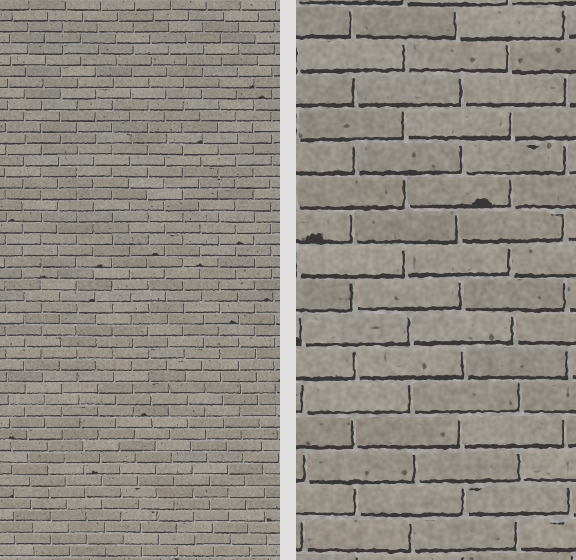
Left: the whole. Right: its middle third, enlarged.
Give the GLSL for this texture, as a Shadertoy shader.

```glsl
float hash(vec2 p)
{
    vec3 q = fract(p.xyx * vec3(0.1031, 0.1030, 0.0973));
    q += dot(q, q.yzx + 33.33);
    return fract((q.x + q.y) * q.z);
}

vec2 gradientAt(vec2 cell)
{
    float angle = 6.2832 * hash(cell);
    return vec2(cos(angle), sin(angle));
}

// Gradient noise, roughly -0.6 to 0.6
float gradientNoise(vec2 p)
{
    vec2 i = floor(p), f = p - i;
    vec2 w = f * f * f * (f * (f * 6.0 - 15.0) + 10.0);
    vec2 e = vec2(0.0, 1.0);
    float low = mix(dot(gradientAt(i), f),
                    dot(gradientAt(i + e.yx), f - e.yx), w.x);
    float high = mix(dot(gradientAt(i + e.xy), f - e.xy),
                     dot(gradientAt(i + e.yy), f - e.yy), w.x);
    return mix(low, high, w.y);
}

float boxDistance(vec2 p, vec2 halfSize, float radius)
{
    vec2 d = abs(p) - halfSize + radius;
    return length(max(d, 0.0)) + min(max(d.x, d.y), 0.0) - radius;
}

void mainImage(out vec4 fragColor, in vec2 fragCoord)
{
    vec2 uv = fragCoord / iResolution.xy;
    float down = 1.0 - uv.y;
    float edge = 32.0 / iResolution.y;
    vec2 canvas = vec2(uv.x * 0.5, down);

    // Courses grow slightly taller toward the bottom
    float course = down * (50.9 - 1.7 * down);
    course += 0.07 * gradientNoise(vec2(uv.x * 4.0, down * 9.0));
    float row = floor(course);
    float t = row / 49.0;

    // Running bond with a slow drift and uneven laying
    float phase = 0.87 - 0.89 * t + 1.02 * t * t + 0.5 * mod(row, 2.0);
    phase += 0.07 * (hash(vec2(row + 7.0, 3.0)) - 0.5);
    float across = uv.x * mix(7.97, 7.78, t) - phase;
    across += 0.05 * gradientNoise(vec2(uv.x * 5.0, row * 1.37));
    vec2 id = vec2(floor(across), row) + 20.0;
    vec2 local = vec2(fract(across) * 3.1, course - row);

    // Brick outline: each sits at the top left of its cell
    vec2 size = vec2(2.97, mix(0.85, 0.81, down));
    size.y += 0.05 * (hash(id + 61.0) - 0.5);
    float ragged = 0.05 * gradientNoise(canvas * 190.0)
                 + 0.03 * gradientNoise(canvas * 420.0);
    vec2 centered = local - 0.5 * size;
    float brickDist = boxDistance(centered, 0.5 * size, 0.06) + ragged;

    // Broken corners on a few bricks
    vec2 corner = vec2(hash(id + 11.0) * size.x, step(0.5, hash(id + 17.0)) * size.y);
    float chip = length((local - corner) * vec2(0.6, 1.0)) - 0.17 + 2.0 * ragged;
    float chipped = step(0.93, hash(id + 29.0));
    brickDist = mix(brickDist, max(brickDist, -chip), chipped);
    float brickMask = smoothstep(edge, -edge, brickDist);

    // Shadow thrown down and right into the recessed joint
    float depth = mix(0.12, 0.085, down) + 0.07 * gradientNoise(vec2(uv.x * 9.0, row * 0.73));
    float shadeDist = boxDistance(centered - vec2(0.065, depth), 0.5 * size, 0.04) + ragged;
    float shade = smoothstep(edge, -edge, shadeDist);

    // Mortar bed
    vec3 mortar = mix(vec3(0.60, 0.60, 0.59), vec3(0.65, 0.64, 0.62), down);
    mortar += 0.12 * gradientNoise(canvas * 230.0);
    vec3 shadowColor = vec3(0.20, 0.19, 0.19);
    vec3 color = mix(mortar, shadowColor, shade * 0.95);

    // Brick face: tone per brick, stains and sandy grain
    vec3 brick = mix(vec3(0.582, 0.562, 0.527), vec3(0.598, 0.572, 0.532), down);
    brick += 0.055 * (hash(id) - 0.5);
    brick += vec3(0.012, 0.0, -0.008) * (hash(id + 43.0) - 0.5);
    brick += 0.035 * gradientNoise(canvas * vec2(18.0, 28.0));
    brick += 0.05 * gradientNoise(canvas * 140.0);
    brick += 0.07 * gradientNoise(canvas * 310.0);

    // Small dark pits and a lit upper rim
    float pit = smoothstep(0.42, 0.58, gradientNoise(canvas * 175.0 + 37.0));
    brick *= 1.0 - 0.35 * pit;
    brick += 0.025 * smoothstep(0.16, 0.02, local.y);

    color = mix(color, brick, brickMask);
    fragColor = vec4(clamp(color, 0.0, 1.0), 1.0);
}
```
